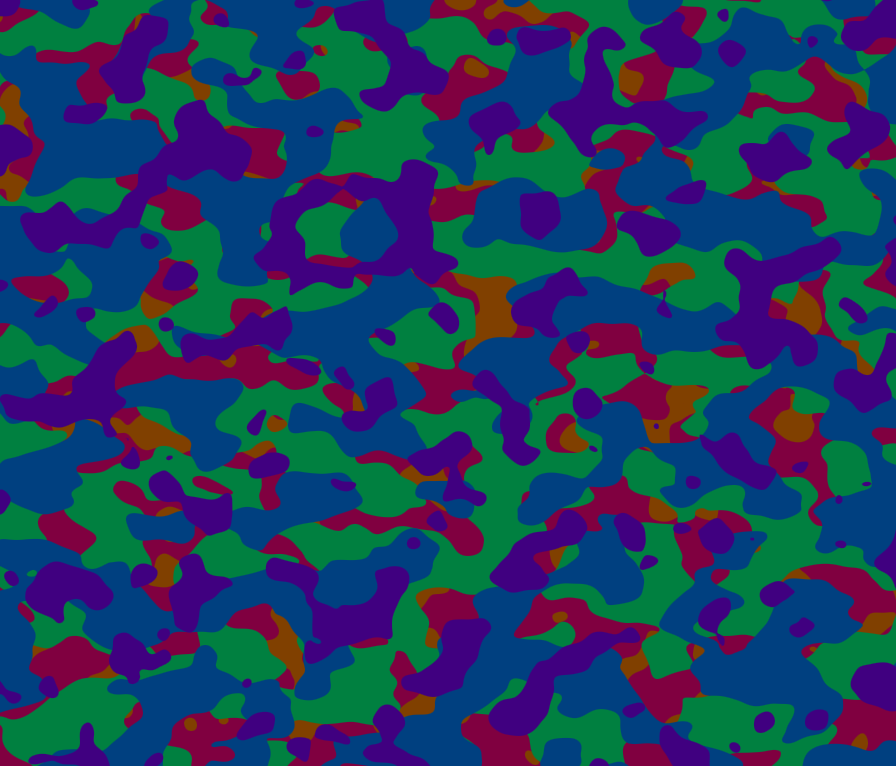
A Shadertoy shader for this pattern:

```glsl
// Five-colour camouflage: flat, smooth-edged blobs in stacked layers.
// Each layer is two octaves of gradient noise, stretched sideways and cut
// at a level that sets its share; upper layers cover the lower ones.

// Cut levels, in standard deviations of the noise
#define PURPLE_LEVEL 0.80
#define BLUE_LEVEL   0.19
#define GREEN_LEVEL -0.29
#define MAROON_LEVEL -0.77
// Noise cells per canvas height, across and up
#define PURPLE_CELLS vec2(11.6, 12.8)
#define BLUE_CELLS   vec2(8.8, 13.2)
#define GREEN_CELLS  vec2(9.2, 14.0)
#define MAROON_CELLS vec2(12.5, 14.0)
// Strength of the finer octave, which roughens the outlines
#define DETAIL 0.40
// Standard deviation of a single octave
#define NOISE_DEVIATION 0.216

const vec3 PURPLE = vec3(0.25, 0.00, 0.50);
const vec3 BLUE   = vec3(0.00, 0.25, 0.50);
const vec3 GREEN  = vec3(0.00, 0.50, 0.25);
const vec3 MAROON = vec3(0.50, 0.00, 0.25);
const vec3 ORANGE = vec3(0.50, 0.25, 0.00);

// Integer hash giving a value from 0 to 1
float hash(ivec2 cell, int seed) {
    uint h = uint(cell.x) * 1597u + uint(cell.y) * 51749u + uint(seed) * 7919u;
    h = h * 747796u + 28917u;
    h = (h ^ (h >> 15)) * 739397u;
    h = (h ^ (h >> 13)) * 668265u;
    h ^= h >> 16;
    return float(h & 65535u) / 65536.0;
}

// Dot product of a corner's random unit gradient with the offset to it
float corner(ivec2 cell, vec2 offset, int seed) {
    float angle = 6.28319 * hash(cell, seed);
    return dot(vec2(cos(angle), sin(angle)), offset);
}

float gradientNoise(vec2 p, int seed) {
    vec2 base = floor(p), f = p - base;
    ivec2 cell = ivec2(base);
    vec2 w = f * f * f * (f * (f * 6.0 - 15.0) + 10.0);
    float low = mix(corner(cell, f, seed),
                    corner(cell + ivec2(1, 0), f - vec2(1, 0), seed), w.x);
    float high = mix(corner(cell + ivec2(0, 1), f - vec2(0, 1), seed),
                     corner(cell + ivec2(1, 1), f - vec2(1, 1), seed), w.x);
    return mix(low, high, w.y);
}

mat2 rotation(float angle) {
    float c = cos(angle), s = sin(angle);
    return mat2(c, s, -s, c);
}

// Two octaves on turned lattices, scaled to unit deviation
float blobField(vec2 p, int seed) {
    vec2 coarse = rotation(0.6 + float(seed)) * p + 3.7;
    vec2 fine = rotation(1.1) * coarse * 2.1 + 8.3;
    float sum = gradientNoise(coarse, seed) + DETAIL * gradientNoise(fine, seed + 50);
    return sum / (NOISE_DEVIATION * sqrt(1.0 + DETAIL * DETAIL));
}

// Antialiased coverage of the area where the field exceeds the level
float layer(vec2 uv, vec2 cells, float level, int seed) {
    float field = blobField(uv * cells, seed);
    return clamp(0.5 + (field - level) / max(fwidth(field), 1e-4), 0.0, 1.0);
}

void mainImage(out vec4 fragColor, in vec2 fragCoord) {
    vec2 uv = fragCoord / iResolution.y;

    // Paint from the bottom layer up
    vec3 color = ORANGE;
    color = mix(color, MAROON, layer(uv, MAROON_CELLS, MAROON_LEVEL, 1));
    color = mix(color, GREEN, layer(uv, GREEN_CELLS, GREEN_LEVEL, 2));
    color = mix(color, BLUE, layer(uv, BLUE_CELLS, BLUE_LEVEL, 3));
    color = mix(color, PURPLE, layer(uv, PURPLE_CELLS, PURPLE_LEVEL, 4));

    fragColor = vec4(color, 1.0);
}
```
